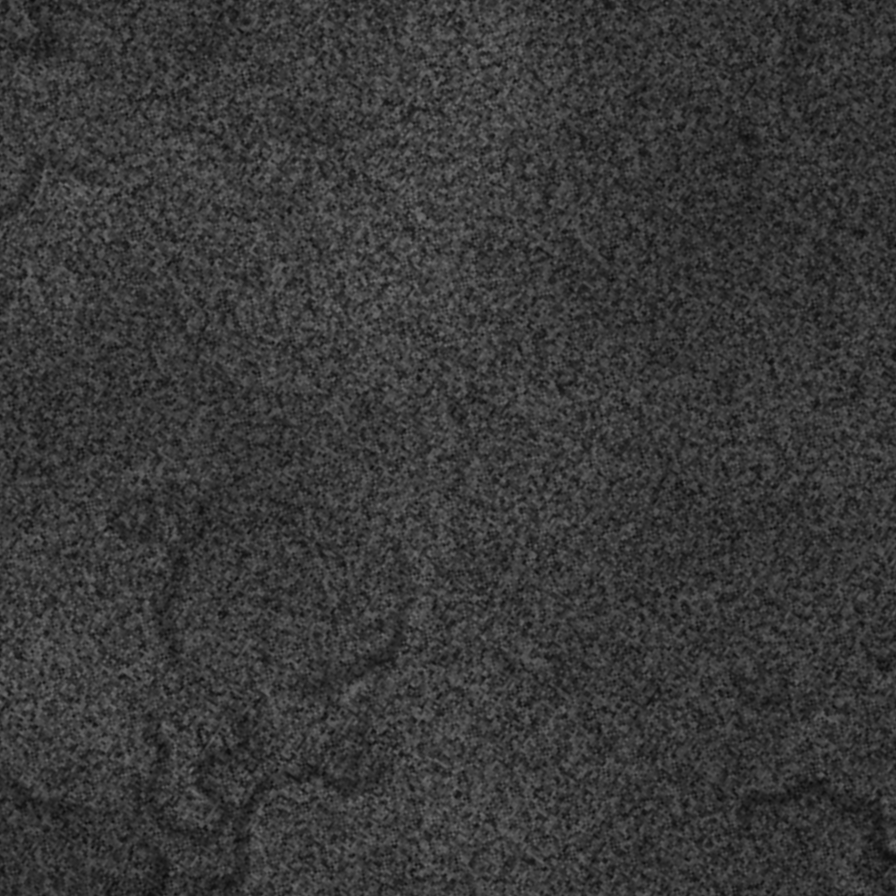
This texture is drawn by a Shadertoy shader. Its source:

```glsl
// Charcoal felt cloth: fine speckled grain over soft, broken creases.

const vec3  CLOTH_COLOR    = vec3(0.221);
const float COARSE_FREQ    = 215.0;  // grains per canvas height
const float FINE_FREQ      = 330.0;
const float COARSE_AMOUNT  = 0.74;
const float FINE_AMOUNT    = 0.84;
const float SHADE_FREQ     = 4.0;    // broad undulations
const float SHADE_AMOUNT   = 0.50;
const float EDGE_DARKENING = 0.16;
const float CREASE_FREQ    = 3.2;
const float CREASE_WIDTH   = 0.009;
const float CREASE_DARK    = 0.32;
const float CREASE_LIGHT   = 0.13;
const vec2  ARC_CENTER     = vec2(0.345, 0.342);
const float ARC_RADIUS     = 0.104;
const vec2  TAIL_START     = vec2(0.44, 0.31);
const vec2  TAIL_END       = vec2(0.37, 0.05);

float hash(vec2 p) {
    vec3 q = fract(p.xyx * 0.1031);
    q += dot(q, q.yzx + 33.33);
    return fract((q.x + q.y) * q.z);
}

float noise(vec2 p) {
    vec2 i = floor(p), f = fract(p);
    f = f * f * (3.0 - 2.0 * f);
    float low  = mix(hash(i), hash(i + vec2(1, 0)), f.x);
    float high = mix(hash(i + vec2(0, 1)), hash(i + vec2(1, 1)), f.x);
    return mix(low, high, f.y);
}

mat2 rotation(float angle) {
    float c = cos(angle), s = sin(angle);
    return mat2(c, s, -s, c);
}

float fbm(vec2 p) {
    float sum = 0.0, weight = 0.53;
    for (int i = 0; i < 4; i++) {
        sum += weight * noise(p);
        p = rotation(0.6) * p * 2.1 + 17.3;
        weight *= 0.5;
    }
    return sum;
}

// Shadowed valley with a lit rim on its positive side
float crease(float d, float width) {
    float valley = d / width;
    float rim = (d - 2.0 * width) / width;
    return CREASE_LIGHT * exp(-rim * rim) - CREASE_DARK * exp(-valley * valley);
}

// Approximate distance to a wandering noise contour
float contourDistance(vec2 p) {
    const float STEP = 0.004;
    float value = fbm(p * CREASE_FREQ);
    vec2 slope = vec2(fbm((p + vec2(STEP, 0)) * CREASE_FREQ),
                      fbm((p + vec2(0, STEP)) * CREASE_FREQ)) - value;
    return (value - 0.5) / max(length(slope) / STEP, 0.5);
}

// Scattered creases, kept mostly to the outer cloth
float scatteredCreases(vec2 uv) {
    float outer = smoothstep(0.2, 0.55, length(uv - vec2(0.58, 0.58)));
    float sum = 0.0;
    for (int i = 0; i < 2; i++) {
        vec2 p = uv + float(i) * vec2(5.3, 8.7);
        float gate = smoothstep(0.45, 0.75, noise(p * 6.0 + 40.0));
        sum += gate * crease(contourDistance(p), CREASE_WIDTH);
    }
    return sum * outer;
}

// One curled fold with a faint straight tail
float curledFold(vec2 uv) {
    vec2 p = uv + 0.025 * (vec2(noise(uv * 14.0), noise(uv * 14.0 + 9.0)) - 0.5);
    vec2 q = p - ARC_CENTER;
    float angle = atan(q.y, q.x);
    float arcFade = smoothstep(-2.1, -1.2, angle) * smoothstep(0.9, 0.1, angle);
    float arc = arcFade * crease(length(q) - ARC_RADIUS, 0.009);

    vec2 axis = TAIL_END - TAIL_START;
    vec2 r = p - TAIL_START;
    float along = dot(r, axis) / dot(axis, axis);
    float across = (r.y * axis.x - r.x * axis.y) / length(axis);
    float tailFade = smoothstep(-0.1, 0.2, along) * smoothstep(1.1, 0.7, along);
    return arc + 0.55 * tailFade * crease(across, 0.007);
}

float broadShade(vec2 uv) {
    float undulation = SHADE_AMOUNT * (fbm(uv * SHADE_FREQ + 3.0) - 0.5);
    float ridge = dot(uv - vec2(0.32, 0.64), vec2(0.74, -0.67)) / 0.09;
    float edge = smoothstep(0.35, 0.75, length(uv - vec2(0.45, 0.52)));
    return 1.02 + undulation + 0.09 * exp(-ridge * ridge) - EDGE_DARKENING * edge;
}

float feltGrain(vec2 uv) {
    float coarse = noise(rotation(-0.4) * uv * COARSE_FREQ + 300.0) - 0.5;
    float fine = noise(rotation(0.6) * uv * FINE_FREQ + 700.0) - 0.5;
    return COARSE_AMOUNT * coarse + FINE_AMOUNT * fine;
}

void mainImage(out vec4 fragColor, in vec2 fragCoord) {
    vec2 uv = fragCoord / iResolution.y;
    float shade = broadShade(uv) + scatteredCreases(uv) + curledFold(uv);
    vec3 color = CLOTH_COLOR * max(shade, 0.3) * (1.0 + feltGrain(uv));
    fragColor = vec4(clamp(color, 0.0, 1.0), 1.0);
}
```
